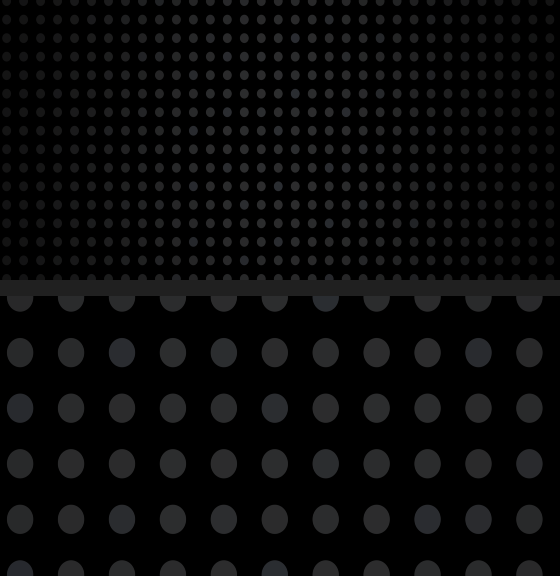
Top, the full canvas; bottom, a detail of the centre.
A Shadertoy shader for this pattern:

```glsl
// Grid of slightly tall charcoal dots on black, dimming toward the left and right.

const vec2 CANVAS = vec2(2.0, 1.0);            // canvas size in units of its height
const vec2 PITCH = vec2(0.06063, 0.06615);     // 33 columns, 16 rows
const vec2 FIRST_DOT = vec2(0.0237, 0.0039);   // centre of the lower left dot
const vec2 DOT_RADII = vec2(0.0157, 0.0174);
const vec3 CENTRE_GREY = vec3(0.172, 0.174, 0.178);
const vec3 EDGE_GREY = vec3(0.072, 0.072, 0.073);
const vec3 COOL_TINT = vec3(-0.010, -0.003, 0.012);

// Approximate signed distance to an axis-aligned ellipse
float ellipseDistance(vec2 p, vec2 radii) {
    return (length(p / radii) - 1.0) * min(radii.x, radii.y);
}

// Layered sines: an irregular value from 0 to 1 for each cell
float cellVariation(vec2 cell) {
    float waves = sin(dot(cell, vec2(2.7, 1.9)))
                + sin(dot(cell, vec2(-1.3, 4.1)) + 1.7)
                + sin(dot(cell, vec2(5.3, 2.3)) + 0.6);
    return 0.5 + waves / 6.0;
}

// Light falloff: strong sideways, gentle up and down
float edgeFade(vec2 p, vec2 size) {
    vec2 fromCentre = (p / size - 0.5) * vec2(2.0, 0.7);
    return smoothstep(0.1, 1.1, length(fromCentre));
}

vec3 dotColour(vec2 cell, float fade) {
    float variation = cellVariation(cell);
    vec3 grey = mix(CENTRE_GREY, EDGE_GREY, fade);
    float coolness = smoothstep(0.6, 0.9, variation) * (1.0 - fade);
    return grey * mix(0.97, 1.03, variation) + COOL_TINT * coolness;
}

void mainImage(out vec4 fragColor, in vec2 fragCoord) {
    vec2 p = fragCoord / iResolution.xy * CANVAS;
    float pixel = 1.0 / iResolution.y;

    // Nearest dot of the grid
    vec2 cell = round((p - FIRST_DOT) / PITCH);
    vec2 centre = FIRST_DOT + cell * PITCH;

    // Smooth-edged dot over black
    float dist = ellipseDistance(p - centre, DOT_RADII);
    float coverage = 1.0 - smoothstep(-0.6 * pixel, 0.6 * pixel, dist);
    vec3 colour = dotColour(cell, edgeFade(centre, CANVAS)) * coverage;

    fragColor = vec4(colour, 1.0);
}
```
